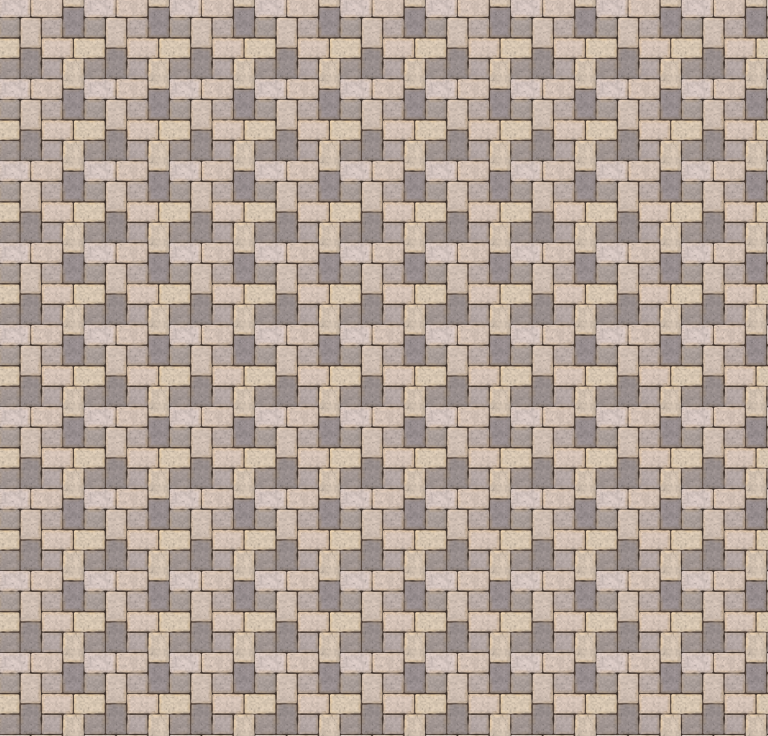
Write a WebGL 2 fragment shader that draws this texture.

```glsl
#version 300 es
precision highp float;
// Tumbled block paving: a 4 x 4 unit cell of bricks, upright bricks and squares.
// Each cell is two bands, the second shifted two units sideways. A rounded box
// distance shapes every stone; hash noise that wraps per cell adds grain and wear.

uniform vec2 u_resolution;
out vec4 outColor;

const vec2 REPEATS = vec2(9.0, 8.98);    // cells across and down
const vec2 OFFSET = vec2(0.06, 0.15);    // shift of the pattern, in units
const float CELL = 4.0;                  // units per cell
const float JOINT = 0.014;               // half width of the joint
const float SOFTNESS = 0.06;             // smallest blur of the stone edge
const float CORNER = 0.09;               // corner radius of a stone
const float WOBBLE = 0.035;              // raggedness of the edges
const float GRAIN = 0.13;                // strength of the fine grain
const float BLOTCH = 0.05;               // strength of the soft mottling
const vec3 JOINT_COLOR = vec3(0.27, 0.22, 0.19);
const vec3 STAIN = vec3(0.99, 0.95, 0.86);

// Stone colours per band: two bricks, two squares, upright light, upright dark
const vec3 STONES[12] = vec3[12](
  vec3(0.820, 0.760, 0.740), vec3(0.825, 0.755, 0.710),
  vec3(0.660, 0.615, 0.595), vec3(0.725, 0.670, 0.650),
  vec3(0.820, 0.755, 0.690), vec3(0.600, 0.560, 0.565),
  vec3(0.825, 0.755, 0.710), vec3(0.840, 0.775, 0.695),
  vec3(0.700, 0.650, 0.640), vec3(0.635, 0.590, 0.575),
  vec3(0.810, 0.745, 0.700), vec3(0.595, 0.555, 0.550));

float hash(vec2 p) {
  return fract(sin(dot(p, vec2(127.1, 311.7))) * 43758.5453);
}

// Value noise that wraps with the cell; freq is in lattice steps per unit
float noise(vec2 q, float freq) {
  vec2 p = q * freq, i = floor(p), f = fract(p);
  float n = freq * CELL;
  f = f * f * (3.0 - 2.0 * f);
  vec2 a = mod(i, n), b = mod(i + 1.0, n);
  return mix(mix(hash(a), hash(vec2(b.x, a.y)), f.x),
             mix(hash(vec2(a.x, b.y)), hash(b), f.x), f.y);
}

float roundedBox(vec2 p, vec2 halfSize, float r) {
  vec2 d = abs(p) - halfSize + r;
  return length(max(d, 0.0)) + min(max(d.x, d.y), 0.0) - r;
}

// Finds the stone at q: its index, half size and the position from its centre
int findStone(vec2 q, out vec2 local, out vec2 halfSize) {
  float band = floor(q.y / 2.0);
  vec2 p = vec2(mod(q.x - 2.0 * band, CELL), mod(q.y, 2.0));
  vec2 centre;
  int kind;
  if (p.y < 1.0 && p.x < 3.0) {            // lying bricks
    kind = int(p.x / 1.5);
    centre = vec2(0.75 + 1.5 * float(kind), 0.5);
    halfSize = vec2(0.75, 0.5);
  } else if (p.x >= 3.0) {                 // upright bricks
    kind = p.y < 0.5 ? 4 : 5;
    centre = vec2(3.5, kind == 4 ? -0.25 : 1.25);
    halfSize = vec2(0.5, 0.75);
  } else if (p.x >= 1.0 && p.x < 2.0) {    // upright reaching into the next band
    kind = 4;
    band += 1.0;
    centre = vec2(1.5, 1.75);
    halfSize = vec2(0.5, 0.75);
  } else {                                 // squares
    kind = p.x < 1.0 ? 2 : 3;
    centre = vec2(kind == 2 ? 0.5 : 2.5, 1.5);
    halfSize = vec2(0.5);
  }
  local = p - centre;
  return kind + 6 * int(mod(band, 2.0));
}

void main() {
  vec2 uv = gl_FragCoord.xy / u_resolution;
  vec2 q = vec2(uv.x, 1.0 - uv.y) * REPEATS * CELL + OFFSET;
  float pixel = REPEATS.x * CELL / u_resolution.x;

  vec2 local, halfSize;
  int id = findStone(q, local, halfSize);
  float seed = hash(vec2(float(id), 7.0));

  // Ragged outline
  float d = roundedBox(local, halfSize - JOINT, CORNER);
  d += WOBBLE * (noise(q, 5.0) - 0.5) + 0.012 * (seed - 0.5);

  // Surface: mottling, grain and a few dark pores
  float blotch = noise(q, 3.0) - 0.5;
  float grain = noise(q, 13.0) - 0.5;
  float pores = smoothstep(0.84, 0.97, noise(q + 1.7, 9.0));
  vec3 stone = STONES[id];
  stone *= 1.0 + BLOTCH * blotch + GRAIN * grain - 0.10 * pores;

  // Yellowed rim, lit from the upper left and shaded at the lower right
  float rim = smoothstep(-0.20, -0.03, d);
  vec2 side = local / halfSize;
  float light = -dot(side, vec2(0.5, 0.5));
  stone *= mix(vec3(1.0), STAIN, rim * (0.5 + blotch));
  stone *= 1.0 + rim * (0.09 * light - 0.01);

  // Joint with softened edges
  float edge = max(pixel, SOFTNESS);
  float cover = smoothstep(0.45 * edge, -0.75 * edge, d);
  vec3 joint = JOINT_COLOR * (0.85 + 0.4 * noise(q, 4.0));
  outColor = vec4(mix(joint, stone, cover), 1.0);
}
```
